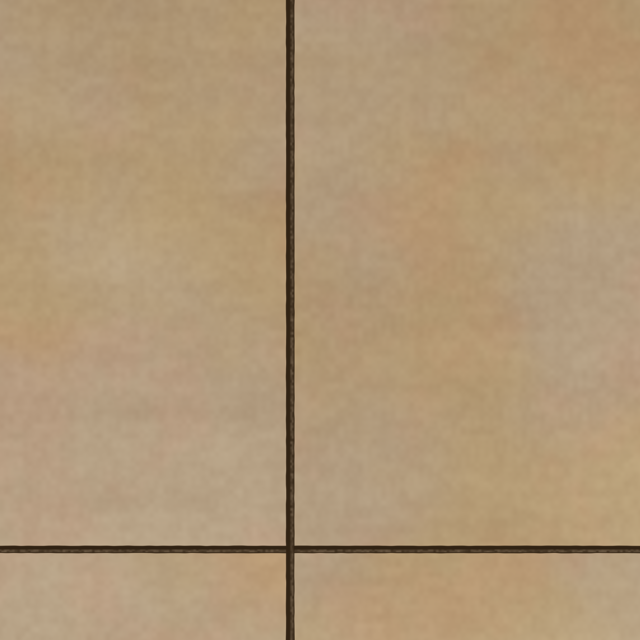
A WebGL 1 fragment shader for this texture:

```glsl
precision highp float;
// Large beige stone tiles with mottled faces and narrow dark grout joints.

uniform vec2 u_resolution;

const vec2 TILE_SIZE = vec2(1.0);            // one joint each way across the canvas
const vec2 JOINT_POS = vec2(0.4535, 0.1415); // where the joints cross
const vec2 JOINT_HALF = vec2(0.0066, 0.0058);
const float EDGE_SOFT = 0.0014;
const float BEVEL_WIDTH = 0.0035;

const vec3 STONE_LIGHT = vec3(0.725, 0.645, 0.535);
const vec3 STONE_SHADE = vec3(0.665, 0.575, 0.465);
const vec3 OCHRE_TINT = vec3(1.01, 0.985, 0.90);
const vec3 ROSE_TINT = vec3(1.015, 0.98, 0.985);
const vec3 GROUT_DARK = vec3(0.19, 0.135, 0.075);
const vec3 GROUT_GRIT = vec3(0.42, 0.35, 0.27);

const float MOTTLE_SCALE = 72.0;
const float CLOUD_SCALE = 4.0;
const float GRIT_SCALE = 240.0;

float hash(vec2 p) {
  return fract(sin(dot(p, vec2(127.1, 311.7))) * 43758.5453);
}

float noise(vec2 p) {
  vec2 i = floor(p);
  vec2 f = fract(p);
  f = f * f * (3.0 - 2.0 * f);
  return mix(mix(hash(i), hash(i + vec2(1.0, 0.0)), f.x),
             mix(hash(i + vec2(0.0, 1.0)), hash(i + vec2(1.0)), f.x), f.y);
}

float fbm(vec2 p) {
  float sum = 0.0;
  float amp = 0.5;
  for (int i = 0; i < 4; i++) {
    sum += amp * noise(p);
    p = mat2(1.6, 1.2, -1.2, 1.6) * p + 7.3;
    amp *= 0.5;
  }
  return sum / 0.9375;
}

vec3 stone(vec2 uv, vec2 tile) {
  vec2 p = uv + 13.7 * vec2(hash(tile), hash(tile + 5.1));
  float cloud = fbm(p * CLOUD_SCALE) - 0.5;
  float mottle = noise(p * MOTTLE_SCALE + 2.0 * cloud) - 0.5;
  float grain = noise(p.yx * MOTTLE_SCALE * 1.9) - 0.5;
  float streak = fbm(p * vec2(2.5, 22.0)) - 0.5;

  // Light falls off gently towards the top of the canvas
  float tone = 0.60 - 0.75 * (uv.y - 0.5);
  tone += 0.9 * cloud + 0.42 * mottle + 0.24 * grain + 0.55 * streak;
  tone += 0.2 * (hash(tile + 9.0) - 0.5);
  vec3 color = mix(STONE_SHADE, STONE_LIGHT, clamp(tone, -0.4, 1.3));

  // Ochre and rose patches, with more ochre towards the right
  float ochre = smoothstep(0.42, 0.75, fbm(p * 3.0 + 21.0) + 0.25 * (uv.x - 0.5));
  float rose = smoothstep(0.45, 0.75, fbm(p * 9.0 + 43.0));
  color *= mix(vec3(1.0), OCHRE_TINT, ochre);
  return color * mix(vec3(1.0), ROSE_TINT, rose);
}

// Grout with a dark shadow side and a gritty paler side; across runs -1 to 1
vec3 grout(vec2 uv, float across) {
  float grit = noise(uv * GRIT_SCALE);
  float ridge = smoothstep(-0.25, 0.3, across) * (1.0 - smoothstep(0.55, 1.0, across));
  return mix(GROUT_DARK, GROUT_GRIT, ridge * (0.2 + 0.7 * grit));
}

void main() {
  vec2 uv = gl_FragCoord.xy / u_resolution;
  vec2 cell = (uv - JOINT_POS) / TILE_SIZE;
  vec2 tile = floor(cell);

  // Signed offset from the nearest joint on each axis
  vec2 offset = (fract(cell + 0.5) - 0.5) * TILE_SIZE;
  vec2 wear = 0.0007 * vec2(noise(uv.yx * 90.0) - 0.5, noise(uv * 90.0) - 0.5);
  vec2 gap = abs(offset) - JOINT_HALF + wear;

  // Tile face with a faint pale bevel beside each joint
  vec3 color = stone(uv, tile);
  float edge = min(gap.x, gap.y);
  color *= 1.0 + 0.05 * (1.0 - smoothstep(0.0, BEVEL_WIDTH, edge));

  // Joints, the vertical one laid over the horizontal one
  vec2 soft = max(vec2(EDGE_SOFT), 0.75 / u_resolution);
  vec2 cover = 1.0 - smoothstep(-soft, soft, gap);
  vec2 across = offset / JOINT_HALF;
  color = mix(color, grout(uv, -across.y), cover.y);
  color = mix(color, grout(uv, across.x), cover.x);

  gl_FragColor = vec4(color, 1.0);
}
```
